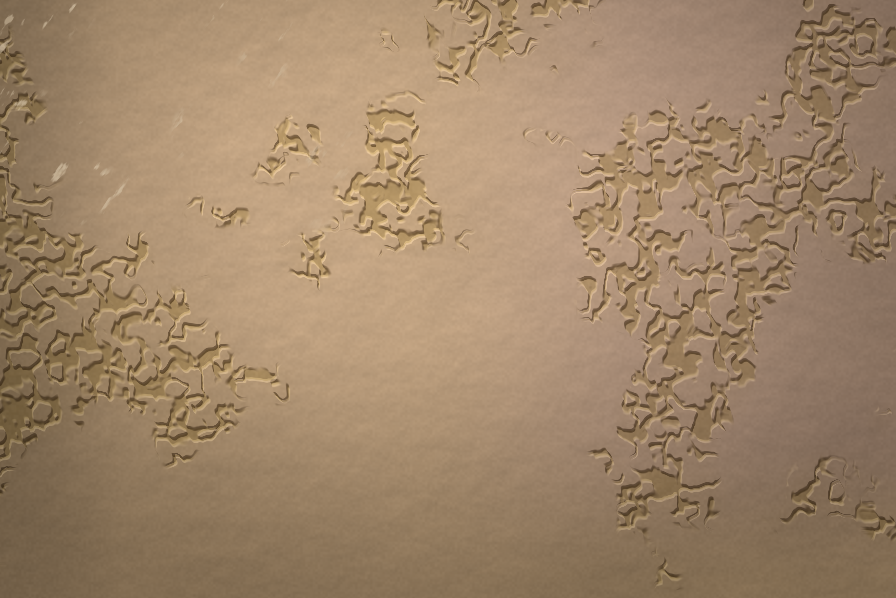
Give the GLSL for this texture, as a Shadertoy shader.

```glsl
float hash(vec2 p) {
    vec3 q = fract(p.xyx * vec3(0.1031, 0.1030, 0.0973));
    q += dot(q, q.yzx + 33.33);
    return fract((q.x + q.y) * q.z);
}

float noise(vec2 p) {
    vec2 cell = floor(p), f = fract(p);
    f = f * f * f * (f * (f * 6.0 - 15.0) + 10.0);
    return mix(mix(hash(cell), hash(cell + vec2(1, 0)), f.x),
               mix(hash(cell + vec2(0, 1)), hash(cell + vec2(1, 1)), f.x), f.y);
}

float fbm(vec2 p) {
    float sum = 0.0, amplitude = 0.5;
    for (int i = 0; i < 4; i++) {
        sum += amplitude * noise(p);
        p = mat2(1.6, 1.2, -1.2, 1.6) * p + 17.3;
        amplitude *= 0.5;
    }
    return sum / 0.9375;
}

// Share of wear: ragged islands in otherwise smooth plaster
float wear(vec2 p) {
    float islands = fbm(p * 3.4 + vec2(5.2, 8.7));
    float clumps = noise(p * 17.0 + 31.0);
    return smoothstep(0.44, 0.66, islands + 0.24 * (clumps - 0.5));
}

// Depth of the short, branching grooves
float groove(vec2 p, float worn) {
    vec2 warp = vec2(noise(p * 48.0), noise(p * 48.0 + 71.0)) - 0.5;
    vec2 q = p + 0.016 * warp;
    float n = 0.72 * noise(q * 40.0) + 0.28 * noise(q * 95.0 + 9.0);
    float broken = noise(p * 27.0 + 53.0);
    float width = 0.13 * worn * smoothstep(0.25, 0.6, broken + 0.3 * worn);
    return smoothstep(width + 0.035, width - 0.035, abs(n - 0.5))
         * smoothstep(0.015, 0.06, width);
}

// Soft trowel relief of the whole wall
float trowel(vec2 p) {
    return fbm(p * vec2(24.0, 30.0) + 3.0);
}

void mainImage(out vec4 fragColor, in vec2 fragCoord) {
    vec2 p = fragCoord / iResolution.y;
    vec2 uv = fragCoord / iResolution.xy;

    // Warm lamp light fading to the corners, pinker on the right
    vec2 fromLamp = (uv - vec2(0.44, 0.68)) * vec2(1.25, 1.15);
    vec3 colour = mix(vec3(0.765, 0.645, 0.515), vec3(0.51, 0.425, 0.32),
                      smoothstep(0.12, 0.9, length(fromLamp)));
    float pink = smoothstep(0.45, 0.75, uv.x) * smoothstep(0.0, 0.3, uv.y);
    colour += pink * vec3(0.0, -0.004, 0.035);
    colour *= 1.0 - 0.14 * smoothstep(0.16, 0.0, uv.x);
    colour *= 0.965 + 0.07 * fbm(p * 5.0 + 40.0);

    // Grooves lit from above: shaded upper rim, bright lower rim
    float worn = wear(p);
    vec2 toLight = vec2(-0.0012, 0.0030);
    float depth = groove(p, worn);
    float slope = groove(p - toLight, worn) - groove(p + toLight, worn);
    colour = mix(colour, colour * vec3(0.91, 0.89, 0.74), 0.75 * depth + 0.12 * worn);
    colour *= 1.0 - 0.40 * max(slope, 0.0) * vec3(0.9, 1.0, 1.15);
    colour += 0.13 * max(-slope, 0.0) * vec3(1.0, 0.95, 0.72);

    // Faint relief and fine grain
    colour *= 1.0 + 0.16 * (trowel(p - toLight) - trowel(p + toLight));
    colour += 0.022 * (noise(p * 240.0) - 0.5);

    // Sparse pale scuffs at the upper left
    vec2 along = mat2(0.8, 0.6, -0.6, 0.8) * p;
    float scuff = smoothstep(0.69, 0.82, fbm(along * vec2(60.0, 22.0)))
                * smoothstep(0.55, 0.75, noise(p * 9.0 + 4.0))
                * smoothstep(0.5, 0.2, uv.x) * smoothstep(0.55, 0.7, uv.y);
    colour = mix(colour, vec3(0.84, 0.77, 0.66), 0.7 * scuff);

    fragColor = vec4(colour, 1.0);
}
```
